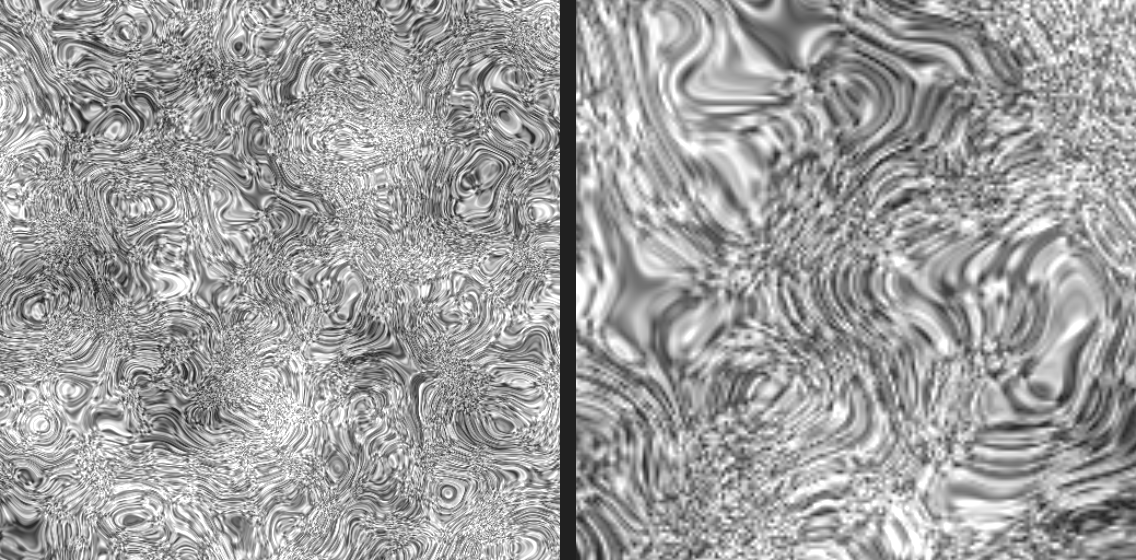
Left: the whole. Right: its middle third, enlarged.
Give the GLSL for this texture, as a three.js fragment shader.

```glsl
// Grey combed grain: fine value noise seen through a strongly folded domain.
// Where the fold flattens one axis the grain stretches into curved streaks;
// elsewhere it breaks into speckle on a fixed lattice. Broad noise adds patches.

varying vec2 vUv;

const float LATTICE = 512.0;         // finest speckles across the canvas
const float FOLD_SCALE = 5.2;        // folds across the canvas
const float FOLD_STRENGTH = 155.0;   // grain cells swept by the folds
const float FOLD_GAIN = 0.36;        // weight of each finer fold
const float FINE_GRAIN = 0.28;       // share of the finer grain layer
const float GRAIN_CONTRAST = 1.12;
const float PATCH_SCALE = 7.0;
const float PATCH_CONTRAST = 0.46;
const float MEAN_GREY = 0.65;
const float DARKEST_GREY = 0.16;
const mat2 OCTAVE_TURN = mat2(1.62, 1.22, -1.22, 1.62); // rotate and double
const mat2 CROSS_TURN = mat2(0.77, 0.64, -0.64, 0.77);  // rotate only

float hash(vec2 cell) {
  vec3 h = fract(cell.xyx * 0.1031);
  h += dot(h, h.yzx + 33.33);
  return fract((h.x + h.y) * h.z);
}

float valueNoise(vec2 p) {
  vec2 cell = floor(p);
  vec2 f = fract(p);
  vec2 s = f * f * (3.0 - 2.0 * f);
  float low = mix(hash(cell), hash(cell + vec2(1.0, 0.0)), s.x);
  float high = mix(hash(cell + vec2(0.0, 1.0)), hash(cell + 1.0), s.x);
  return mix(low, high, s.y);
}

// Three rotated octaves, normalised to 0..1
float fbm(vec2 p) {
  float sum = 0.0;
  float total = 0.0;
  float weight = 1.0;
  for (int i = 0; i < 3; i++) {
    sum += weight * valueNoise(p);
    total += weight;
    weight *= FOLD_GAIN;
    p = OCTAVE_TURN * p + 17.3;
  }
  return sum / total;
}

// Maps the canvas to the folded plane; the turn keeps flat spots apart
vec2 foldDomain(vec2 uv) {
  vec2 p = uv * FOLD_SCALE;
  return FOLD_STRENGTH * vec2(fbm(p + 11.7), fbm(CROSS_TURN * p + vec2(63.2, 38.9)));
}

// Folded grain at one lattice point, centred on zero
float grainAt(vec2 point) {
  vec2 q = foldDomain((point + 0.5) / LATTICE);
  float coarse = valueNoise(q + 5.0);
  float fine = valueNoise(OCTAVE_TURN * q + 91.0);
  return mix(coarse, fine, FINE_GRAIN) - 0.5;
}

// Blends the four nearest lattice points, so speckles keep their size
float grain(vec2 uv) {
  vec2 g = uv * LATTICE - 0.5;
  vec2 cell = floor(g);
  vec2 f = g - cell;
  float low = mix(grainAt(cell), grainAt(cell + vec2(1.0, 0.0)), f.x);
  float high = mix(grainAt(cell + vec2(0.0, 1.0)), grainAt(cell + 1.0), f.x);
  return mix(low, high, f.y);
}

void main() {
  // Slightly flattened patches of light and shade
  float patches = fbm(vUv * vec2(0.85, 1.15) * PATCH_SCALE + 142.0) - 0.5;

  float grey = MEAN_GREY + GRAIN_CONTRAST * grain(vUv) + PATCH_CONTRAST * patches;
  gl_FragColor = vec4(vec3(clamp(grey, DARKEST_GREY, 1.0)), 1.0);
}
```
